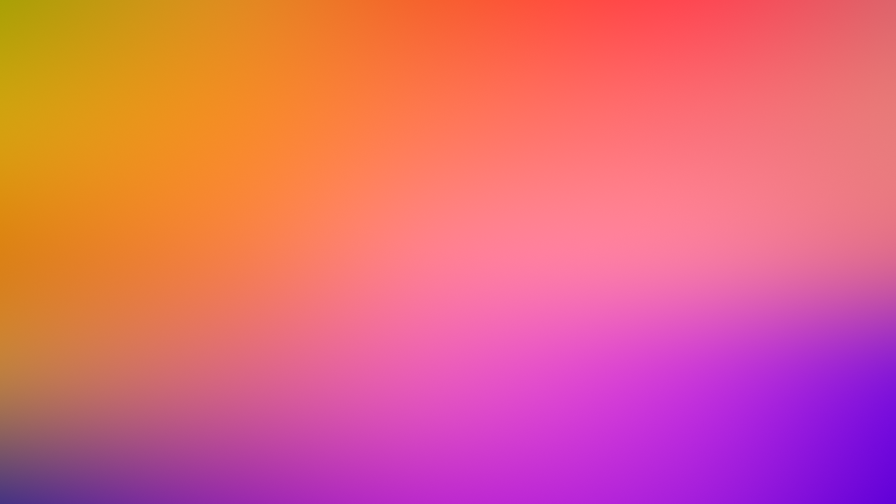
Give the GLSL for this background, as a Shadertoy shader.

```glsl
// A soft mesh gradient: olive and orange at left, coral at the top, pink in
// the middle, sinking to violet and indigo along the bottom edge.
// Five colour bands are splined across x, then splined together along y.

const int KNOTS = 5;

// Catmull-Rom weight of a knot at a distance given in knot spacings
float knotWeight(float distanceToKnot) {
    float d = abs(distanceToKnot);
    if (d < 1.0) return (1.5 * d - 2.5) * d * d + 1.0;
    if (d < 2.0) return ((2.5 - 0.5 * d) * d - 4.0) * d + 2.0;
    return 0.0;
}

// Smooth curve through evenly spaced colours, for t from 0 to 1
vec3 colourSpline(vec3 knots[KNOTS], float t) {
    float last = float(KNOTS - 1);
    float s = clamp(t, 0.0, 1.0) * last;

    // Linear continuation beyond both ends
    vec3 before = 2.0 * knots[0] - knots[1];
    vec3 after = 2.0 * knots[KNOTS - 1] - knots[KNOTS - 2];
    vec3 sum = before * knotWeight(s + 1.0) + after * knotWeight(s - last - 1.0);

    for (int i = 0; i < KNOTS; i++) {
        sum += knots[i] * knotWeight(s - float(i));
    }
    return sum;
}

// One horizontal band, with colours listed from left to right
vec3 band(float x, vec3 left, vec3 midLeft, vec3 centre, vec3 midRight, vec3 right) {
    return colourSpline(vec3[KNOTS](left, midLeft, centre, midRight, right), x);
}

// Fine noise that hides banding in the slow gradients
float hash(vec2 p) {
    vec3 q = fract(vec3(p.xyx) * 0.1031);
    q += dot(q, q.yzx + 33.33);
    return fract((q.x + q.y) * q.z);
}

void mainImage(out vec4 fragColor, in vec2 fragCoord) {
    vec2 uv = fragCoord / iResolution.xy;

    // Indigo and violet floor
    vec3 floorBand = band(uv.x,
        vec3(0.27, 0.20, 0.51), vec3(0.58, 0.16, 0.67), vec3(0.74, 0.16, 0.81),
        vec3(0.66, 0.12, 0.86), vec3(0.38, 0.00, 0.85));

    // Tan to magenta
    vec3 lowBand = band(uv.x,
        vec3(0.73, 0.49, 0.26), vec3(0.84, 0.40, 0.50), vec3(0.91, 0.35, 0.74),
        vec3(0.81, 0.23, 0.84), vec3(0.52, 0.09, 0.84));

    // Orange to pink
    vec3 middleBand = band(uv.x,
        vec3(0.86, 0.51, 0.08), vec3(0.96, 0.50, 0.27), vec3(1.00, 0.50, 0.57),
        vec3(0.98, 0.49, 0.63), vec3(0.87, 0.42, 0.55));

    // Gold to salmon
    vec3 highBand = band(uv.x,
        vec3(0.83, 0.63, 0.06), vec3(0.96, 0.55, 0.15), vec3(1.00, 0.47, 0.35),
        vec3(0.99, 0.44, 0.47), vec3(0.91, 0.48, 0.48));

    // Olive to coral red
    vec3 topBand = band(uv.x,
        vec3(0.66, 0.63, 0.02), vec3(0.87, 0.55, 0.12), vec3(0.97, 0.37, 0.19),
        vec3(1.00, 0.28, 0.31), vec3(0.87, 0.39, 0.42));

    vec3 colour = colourSpline(
        vec3[KNOTS](floorBand, lowBand, middleBand, highBand, topBand), uv.y);

    colour += (hash(fragCoord) - 0.5) / 255.0;
    fragColor = vec4(clamp(colour, 0.0, 1.0), 1.0);
}
```
